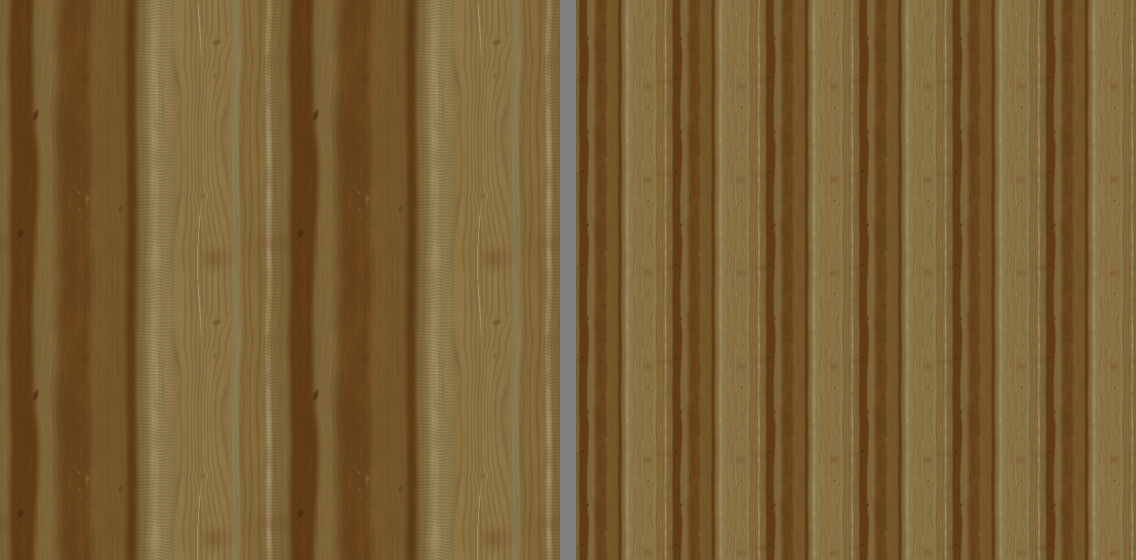
Left: one tile. Right: repeated 3 by 3.
Give the GLSL for this texture, as a three.js fragment shader.

```glsl
// Seamless wood veneer: vertical heartwood and sapwood bands with grain, knots and pale streaks.
varying vec2 vUv;

const float REPEATS = 2.0;
const float TAU = 6.28318;
const float RING_COUNT = 44.0;
const float RIB_COUNT = 90.0;
const float RING_DEPTH = 0.10;
const float FIBRE_DEPTH = 0.10;
const float RIB_DEPTH = 0.05;
const float MOTTLE_DEPTH = 0.16;
const vec3 TAN = vec3(0.49, 0.395, 0.22);
const vec3 UMBER = vec3(0.405, 0.265, 0.105);
const vec3 DARK = vec3(0.375, 0.235, 0.085);
const vec3 OCHRE = vec3(0.45, 0.34, 0.16);
const vec3 SAPWOOD = vec3(0.535, 0.44, 0.26);
const vec3 PLANK = vec3(0.505, 0.40, 0.22);
const vec3 PALE = vec3(0.545, 0.47, 0.30);
const vec3 CREAM = vec3(0.59, 0.52, 0.36);
const vec3 GREY = vec3(0.53, 0.47, 0.31);
const vec3 STREAK = vec3(0.68, 0.61, 0.42);
const vec3 KNOT = vec3(0.27, 0.16, 0.05);

float hash(vec2 cell) {
  return fract(sin(dot(cell, vec2(12.9898, 78.233))) * 43758.5);
}

// Value noise that wraps after a whole number of cells per tile.
float noise(vec2 p, vec2 cells) {
  vec2 q = p * cells;
  vec2 i = floor(q);
  vec2 f = fract(q);
  f = f * f * (3.0 - 2.0 * f);
  vec2 a = mod(i, cells);
  vec2 b = mod(i + 1.0, cells);
  return mix(mix(hash(a), hash(vec2(b.x, a.y)), f.x),
             mix(hash(vec2(a.x, b.y)), hash(b), f.x), f.y);
}

float fbm(vec2 p, vec2 cells) {
  float sum = 0.0;
  float gain = 0.53;
  for (int i = 0; i < 4; i++) {
    sum += gain * noise(p, cells);
    cells *= 2.0;
    gain *= 0.5;
  }
  return sum;
}

vec2 wrapped(vec2 d) { return fract(d + 0.5) - 0.5; }

float blob(vec2 p, vec2 centre, vec2 radius) {
  vec2 d = wrapped(p - centre) / radius;
  return exp(-dot(d, d));
}

float band(float x, float start, float end, float soft) {
  return smoothstep(start - soft, start + soft, x)
       * (1.0 - smoothstep(end - soft, end + soft, x));
}

// Adds a slanted knot's darkness and bends the grain around it.
void addKnot(vec2 p, vec2 centre, vec2 radius, float strength, inout float dark, inout float bend) {
  vec2 d = wrapped(p - centre);
  float r = length(vec2(d.x - 0.25 * d.y, d.y) / radius);
  dark = max(dark, strength * (1.0 - smoothstep(0.55, 1.25, r)));
  bend -= 0.7 * d.x * exp(-0.16 * r * r);
}

void main() {
  vec2 p = fract(vUv * REPEATS);

  // Knots
  float knot = 0.0;
  float bend = 0.0;
  addKnot(p, vec2(0.128, 0.588), vec2(0.009, 0.021), 0.75, knot, bend);
  addKnot(p, vec2(0.073, 0.166), vec2(0.012, 0.016), 0.75, knot, bend);
  addKnot(p, vec2(0.430, 0.255), vec2(0.007, 0.011), 0.40, knot, bend);
  addKnot(p, vec2(0.773, 0.850), vec2(0.014, 0.010), 0.30, knot, bend);
  addKnot(p, vec2(0.768, 0.730), vec2(0.010, 0.012), 0.20, knot, bend);
  addKnot(p, vec2(0.720, 0.297), vec2(0.012, 0.010), 0.18, knot, bend);
  addKnot(p, vec2(0.300, 0.720), vec2(0.018, 0.012), 0.20, knot, bend);

  // Colour bands with gently wandering edges
  float x = p.x + 0.010 * (noise(p, vec2(6.0, 5.0)) - 0.5);
  float sway = 0.010 * cos(TAU * (p.y - 0.36));
  float pores = fbm(p, vec2(24.0, 14.0));
  vec3 c = mix(TAN, DARK, band(x, 0.032, 0.125 + sway, 0.016));
  c = mix(c, UMBER, band(x, 0.205, 0.335, 0.035));
  c = mix(c, OCHRE, band(x, 0.335, 0.450, 0.018));
  c = mix(c, DARK, band(x, 0.450, 0.488, 0.016));
  c = mix(c, PALE, band(x, 0.525, 0.620, 0.020));
  c = mix(c, CREAM, band(x, 0.535, 0.567, 0.010) * (0.4 + 0.8 * pores));
  c = mix(c, SAPWOOD, band(x, 0.620, 0.830, 0.008));
  c = mix(c, GREY, band(x, 0.828, 0.858, 0.008));
  c = mix(c, PLANK, band(x, 0.862, 0.945, 0.006));
  c = mix(c, CREAM, band(x, 0.948, 0.966, 0.006) * (0.4 + 0.9 * pores));

  // Straight fibres and arched growth rings
  vec2 g = vec2(x + bend, p.y);
  float fibre = 0.6 * noise(g, vec2(128.0, 3.0)) + 0.4 * noise(g, vec2(57.0, 2.0));
  c *= 1.0 + FIBRE_DEPTH * (fibre - 0.5);
  float phase = RING_COUNT * g.x + 5.0 * noise(g, vec2(9.0, 2.0)) + 0.5 * noise(g, vec2(20.0, 9.0));
  float ring = pow(0.5 + 0.5 * sin(TAU * phase), 3.0);
  float plain = band(x, 0.625, 0.82, 0.01) + band(x, 0.868, 0.94, 0.008);
  c *= 1.0 - RING_DEPTH * (ring - 0.3) * (0.25 + 0.75 * plain);

  // Crosswise ribs on the pale bands
  float ribbed = band(x, 0.50, 0.62, 0.02) + band(x, 0.945, 0.99, 0.01);
  c *= 1.0 + RIB_DEPTH * ribbed * sin(TAU * (RIB_COUNT * p.y + noise(p, vec2(30.0, 8.0))));

  // Mottling, stains and flecks
  float heart = band(x, 0.20, 0.34, 0.04);
  c *= 1.0 + MOTTLE_DEPTH * (0.4 + 0.6 * heart) * (pores - 0.5);
  float stain = 0.6 * blob(p, vec2(0.24, 0.50), vec2(0.04, 0.09))
              + 0.4 * blob(p, vec2(0.77, 0.075), vec2(0.05, 0.035))
              + 0.35 * blob(p, vec2(0.02, 0.13), vec2(0.10, 0.03));
  c = mix(c, DARK, stain * (0.3 + 0.8 * pores));
  float fleck = smoothstep(0.62, 0.9, noise(p, vec2(110.0, 48.0)));
  c = mix(c, PALE, 0.5 * fleck * blob(p, vec2(0.30, 0.30), vec2(0.025, 0.08)));

  // Broken pale streak in the sapwood
  float path = 0.711 - 0.006 * cos(TAU * 2.0 * (p.y - 0.06));
  float reach = 1.0 - smoothstep(0.17, 0.27, abs(wrapped(p - 0.03).y));
  float width = 0.002 + 0.006 * noise(vec2(0.0, p.y), vec2(1.0, 13.0));
  float line = 1.0 - smoothstep(0.3 * width, width, abs(p.x - path));
  c = mix(c, STREAK, 0.65 * line * reach);

  c = mix(c, KNOT, knot * (0.7 + 0.3 * fibre));
  gl_FragColor = vec4(c, 1.0);
}
```
